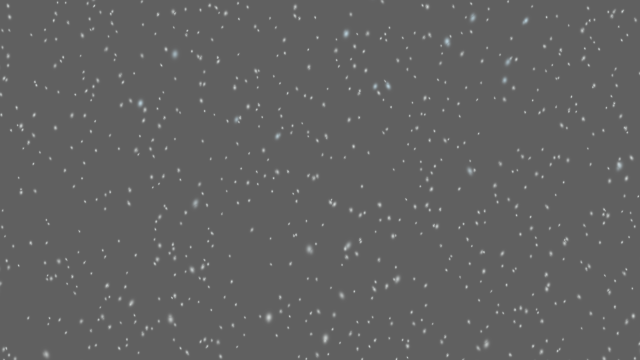
Reproduce this texture procedurally as a WebGL 2 fragment shader.

```glsl
#version 300 es
precision highp float;
// Soft pale snowflakes scattered over a flat dark grey ground.
// Three jittered grids hold small, medium and large flakes; each flake is
// a slightly tall, tilted Gaussian spot with a fainter lump beside it.

uniform vec2 u_resolution;
out vec4 outColor;

const vec3 GROUND = vec3(0.378, 0.378, 0.378);
const vec3 WHITE_SNOW = vec3(0.80, 0.82, 0.815);
const vec3 BLUE_SNOW = vec3(0.73, 0.82, 0.86);
const int FLAKES_PER_CELL = 2;

// Integer hash: three lattice values to three numbers in 0..1
vec3 hash3(ivec3 cell) {
    uvec3 v = uvec3(cell + 1024) * 1664525u + 1013904223u;
    v.x += v.y * v.z;
    v.y += v.z * v.x;
    v.z += v.x * v.y;
    v ^= v >> 16u;
    v.x += v.y * v.z;
    v.y += v.z * v.x;
    v.z += v.x * v.y;
    return vec3(v >> 8u) / 16777216.0;
}

float spot(vec2 p, vec2 size) {
    vec2 q = p / size;
    return exp(-dot(q, q));
}

// One flake: sheared tall spot joined to a weaker offset lump
float flake(vec2 p, float radius, vec3 rnd, float pixel) {
    p.x += p.y * (rnd.x - 0.5) * 0.6;
    float blur = 0.35 * pixel;
    vec2 size = sqrt(vec2(0.90, 1.20) * vec2(0.90, 1.20) * radius * radius + blur * blur);
    vec2 lump = (rnd.yz - 0.5) * vec2(1.2, 1.8) * radius;
    return max(spot(p, size), 0.7 * spot(p - lump, size * 0.85));
}

// Strongest flake of one grid at p; density is the chance of each flake
float snowLayer(vec2 p, float cellSize, float density, vec2 radii, int seed, float pixel) {
    ivec2 home = ivec2(floor(p / cellSize));
    float cover = 0.0;
    for (int y = -1; y <= 1; y++) {
        for (int x = -1; x <= 1; x++) {
            ivec2 cell = home + ivec2(x, y);
            for (int i = 0; i < FLAKES_PER_CELL; i++) {
                int id = seed + 3 * i;
                vec3 place = hash3(ivec3(cell, id));
                if (place.z > density) continue;
                vec3 shape = hash3(ivec3(cell, id + 1));
                vec3 look = hash3(ivec3(cell, id + 2));
                vec2 center = (vec2(cell) + place.xy) * cellSize;
                float radius = mix(radii.x, radii.y, look.x);
                float peak = mix(0.70, 1.0, look.y);
                cover = max(cover, peak * flake(p - center, radius, shape, pixel));
            }
        }
    }
    return cover;
}

void main() {
    float pixel = 1.0 / u_resolution.y;
    vec2 p = gl_FragCoord.xy * pixel;

    // Flakes from far to near
    float small = snowLayer(p, 0.050, 0.40, vec2(0.0022, 0.0034), 11, pixel);
    float medium = snowLayer(p, 0.075, 0.30, vec2(0.0036, 0.0050), 47, pixel);
    float large = snowLayer(p, 0.130, 0.17, vec2(0.0060, 0.0085), 83, pixel);

    // Near flakes turn bluer toward the top
    vec3 nearSnow = mix(WHITE_SNOW, BLUE_SNOW, smoothstep(0.1, 0.8, p.y));
    vec3 color = mix(GROUND, WHITE_SNOW, max(small, medium));
    color = mix(color, nearSnow, large);
    outColor = vec4(color, 1.0);
}
```
